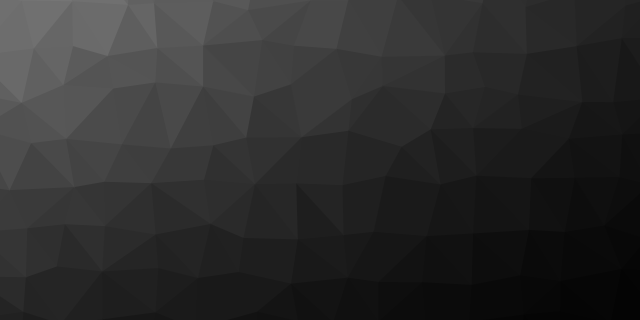
This background is drawn by a WebGL 2 fragment shader. Its source:

```glsl
#version 300 es
precision highp float;
// Low-poly backdrop: a jittered grid of vertices, each cell cut into two
// flat triangles along its Delaunay diagonal. Every facet takes one grey
// from a corner gradient, bright at the upper left, dark at the lower right.

uniform vec2 u_resolution;
out vec4 fragColor;

const float ROWS = 7.0;    // grid cells over the canvas height

vec2 hash2(vec2 p) {
    vec3 q = fract(p.xyx * vec3(0.1031, 0.1030, 0.0973));
    q += dot(q, q.yzx + 33.33);
    return fract((q.xx + q.yz) * q.zy);
}

float cross2(vec2 a, vec2 b) {
    return a.x * b.y - a.y * b.x;
}

// Grid corner with jitter; the lower rows start further left.
vec2 meshVertex(vec2 cell) {
    float rowShift = 0.38 + 0.2 * smoothstep(2.5, 4.0, cell.y);
    vec2 jitter = (hash2(cell + 17.0) - 0.5) * vec2(0.5, 0.46);
    return cell + vec2(rowShift, -0.03) + jitter;
}

// Signed distance to the line a-b, positive on its left side.
float edgeDistance(vec2 p, vec2 a, vec2 b) {
    vec2 along = b - a;
    return cross2(along, p - a) / length(along);
}

// Grey of a facet from its middle point, with a slight tint of its own.
float facetGrey(vec2 middle) {
    vec2 uv = middle / ROWS;
    uv.x *= u_resolution.y / u_resolution.x;
    vec2 fromCorner = max(vec2(uv.x, 1.0 - uv.y), 0.0);
    float diagonal = 0.5 * (fromCorner.x + fromCorner.y);
    float radial = 0.707 * length(fromCorner);
    float light = clamp(1.0 - mix(diagonal, radial, 0.35), 0.0, 1.0);
    float tint = hash2(floor(middle * 64.0)).x - 0.5;
    return (0.014 + 0.47 * pow(light, 1.6)) * (1.0 + 0.12 * tint);
}

// One counter-clockwise triangle as (grey * coverage, coverage).
vec2 facet(vec2 p, vec2 a, vec2 b, vec2 c, float pixel) {
    float inner = min(edgeDistance(p, a, b),
                  min(edgeDistance(p, b, c), edgeDistance(p, c, a)));
    float coverage = clamp(inner / pixel + 0.5, 0.0, 1.0);
    return vec2(facetGrey((a + b + c) / 3.0), 1.0) * coverage;
}

// True if the angles at b and d sum to less than pi, so a-c is the diagonal.
bool splitsAlongAC(vec2 a, vec2 b, vec2 c, vec2 d) {
    float sinB = cross2(c - b, a - b), cosB = dot(c - b, a - b);
    float sinD = cross2(a - d, c - d), cosD = dot(a - d, c - d);
    return sinB * cosD + cosB * sinD > 0.0;
}

void main() {
    float pixel = ROWS / u_resolution.y;
    vec2 p = gl_FragCoord.xy * pixel;
    vec2 home = floor(p - vec2(0.48, 0.0));
    vec2 sum = vec2(0.0);

    // Jitter can push a triangle into a neighbouring cell.
    for (int y = -1; y <= 1; y++) {
        for (int x = -1; x <= 1; x++) {
            vec2 cell = home + vec2(float(x), float(y));
            vec2 a = meshVertex(cell);
            vec2 b = meshVertex(cell + vec2(1.0, 0.0));
            vec2 c = meshVertex(cell + vec2(1.0, 1.0));
            vec2 d = meshVertex(cell + vec2(0.0, 1.0));
            if (splitsAlongAC(a, b, c, d)) {
                sum += facet(p, a, b, c, pixel) + facet(p, a, c, d, pixel);
            } else {
                sum += facet(p, a, b, d, pixel) + facet(p, b, c, d, pixel);
            }
        }
    }
    fragColor = vec4(vec3(sum.x / max(sum.y, 0.001)), 1.0);
}
```
